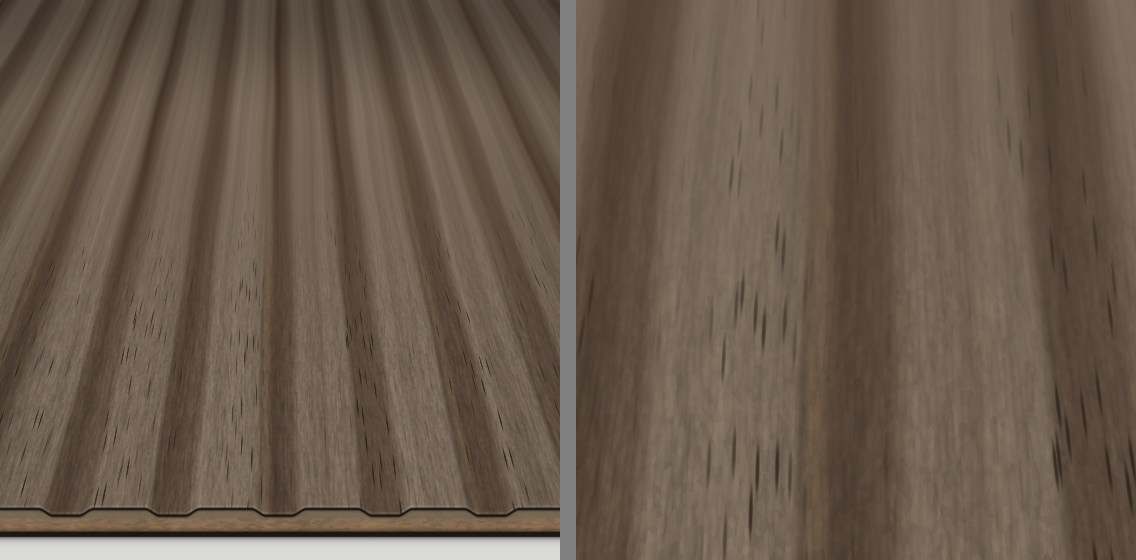
Left, the full canvas; right, a detail of the centre.
A WebGL 2 fragment shader for this texture:

```glsl
#version 300 es
precision highp float;

uniform vec2 u_resolution;
out vec4 outColor;

const float RIDGE_PITCH = 0.19;
const float RIDGE_START = 0.156;
const float FRONT_Y = 0.085;
const float HORIZON = 1.6;

const vec3 CREST = vec3(0.475, 0.415, 0.355);
const vec3 VALLEY = vec3(0.345, 0.278, 0.222);
const vec3 HEARTWOOD = vec3(0.20, 0.150, 0.125);
const vec3 HONEY = vec3(0.47, 0.385, 0.30);
const vec3 PORE = vec3(0.15, 0.115, 0.09);
const vec3 CORE = vec3(0.51, 0.41, 0.31);
const vec3 RIM = vec3(0.09, 0.07, 0.055);
const vec3 FLOOR = vec3(0.855, 0.855, 0.85);

float hash(vec2 p) {
  return fract(sin(dot(p, vec2(127.1, 311.7))) * 43758.55);
}

// Returns the nearest feature distance and that feature's random id
vec2 cellular(vec2 p) {
  vec2 cell = floor(p);
  vec2 nearest = vec2(9.0, 0.0);
  for (int j = -1; j <= 1; j++) {
    for (int i = -1; i <= 1; i++) {
      vec2 c = cell + vec2(i, j);
      vec2 jitter = vec2(hash(c), hash(c + 37.3));
      float d = length(c + jitter - p);
      if (d < nearest.x) nearest = vec2(d, hash(c + 81.7));
    }
  }
  return nearest;
}

float layeredSines(float x, float drift) {
  float sum = 0.0;
  float amp = 0.5;
  for (int i = 0; i < 5; i++) {
    sum += amp * sin(x + drift * float(i + 1));
    x = x * 1.83 + 1.7;
    amp *= 0.72;
  }
  return sum;
}

float bump(float x, float center, float width) {
  float t = (x - center) / width;
  return exp(-t * t);
}

// Flat-topped wave: 1 on the crest, 0 in the valley
float ridgeProfile(float phase, float softness) {
  float d = abs(fract(phase + 0.2) - 0.5);
  return 1.0 - smoothstep(0.31 - softness, 0.31 + softness, d);
}

vec3 woodSurface(vec2 board, float focus) {
  float drift = 0.35 * sin(board.y * 2.3 + 0.6);
  float u = board.x + 0.002 * sin(board.y * 9.0 + board.x * 23.0);
  float phase = (u - RIDGE_START) / RIDGE_PITCH;
  float local = fract(phase);
  float ridge = floor(phase);
  float crest = ridgeProfile(phase, mix(0.15, 0.06, focus));

  // Broad tones that differ from ridge to ridge
  float tone = layeredSines(u * 19.0, drift);
  vec3 color = mix(VALLEY, CREST, clamp(crest * 0.85 + 0.08 + 0.16 * tone, 0.0, 1.1));
  float streakPower = hash(vec2(ridge, 4.0));
  float streakPlace = mix(0.68, 0.84, hash(vec2(ridge, 9.0)));
  float fade = 0.7 + 0.3 * sin(board.y * 3.1 + ridge * 2.4);
  color = mix(color, HEARTWOOD, 0.65 * streakPower * fade * bump(local, streakPlace, 0.075));
  float honey = hash(vec2(ridge, 15.0));
  color = mix(color, HONEY, 0.6 * honey * bump(local, 0.66, 0.06));
  color *= 1.0 - 0.16 * focus * bump(local, 0.61, 0.025);
  color *= 1.0 + 0.05 * layeredSines(u * 95.0, drift * 2.0);

  // Fine fibres and longer open pores, lost with distance
  vec2 fibre = cellular(vec2(u * 210.0, board.y * 24.0));
  color *= 1.0 + focus * (0.14 * (0.45 - fibre.x) + 0.10 * (fibre.y - 0.5));
  float speck = cellular(vec2(u * 260.0, board.y * 130.0)).y;
  color *= 1.0 + 0.09 * focus * (speck - 0.5);
  vec2 pore = cellular(vec2(u * 105.0, board.y * 7.0));
  float cluster = smoothstep(-0.3, 0.7, layeredSines(u * 27.0 + 2.0, board.y * 0.8));
  float open = smoothstep(0.23, 0.06, pore.x) * step(0.35, pore.y);
  return mix(color, PORE, open * focus * (0.15 + 0.65 * cluster));
}

vec3 boardEdge(vec2 p, float lipY) {
  float grain = cellular(p * vec2(90.0, 230.0)).y - 0.5;
  vec3 color = CORE * (1.0 + 0.14 * grain + 0.05 * layeredSines(p.x * 21.0, 0.0));
  float backing = smoothstep(0.071, 0.077, p.y);
  color = mix(color, vec3(0.44, 0.40, 0.33), 0.7 * backing);
  color *= 0.75 + 0.25 * smoothstep(0.0, 0.008, lipY - p.y);
  return color * mix(0.65, 1.0, smoothstep(0.048, 0.060, p.y));
}

void main() {
  vec2 p = gl_FragCoord.xy / u_resolution;
  float aa = 1.0 / u_resolution.y;

  // Perspective onto the board plane
  float scale = 1.0 - (p.y - FRONT_Y) / HORIZON;
  vec2 board = vec2((p.x - 0.5) / scale + 0.5, HORIZON * (1.0 / scale - 1.0));
  float focus = 1.0 - smoothstep(0.30, 0.78, p.y);

  vec3 wood = woodSurface(board, focus);
  wood *= 1.0 - 0.24 * smoothstep(0.78, 1.0, p.y);
  wood *= 1.0 - 0.10 * smoothstep(0.25, 0.55, abs(p.x - 0.5));

  // Wavy front lip, cut face and floor
  float lipY = 0.079 + 0.012 * ridgeProfile((p.x - RIDGE_START) / RIDGE_PITCH, 0.07);
  float lip = 1.0 - smoothstep(0.0022 - aa, 0.0022 + aa, abs(p.y - lipY));
  vec3 color = mix(boardEdge(p, lipY), wood, smoothstep(-aa, aa, p.y - lipY));
  color += 0.06 * bump(p.y, lipY + 0.005, 0.002);
  color = mix(color, RIM, 0.92 * lip);

  vec3 ground = FLOOR * (1.0 - 0.75 * exp(-max(0.043 - p.y, 0.0) / 0.005));
  color = mix(ground, color, smoothstep(0.043 - aa, 0.043 + aa, p.y));
  float underside = 1.0 - smoothstep(0.003, 0.0045 + aa, abs(p.y - 0.046));
  color = mix(color, RIM, 0.9 * underside);

  outColor = vec4(clamp(color, 0.0, 1.0), 1.0);
}
```
